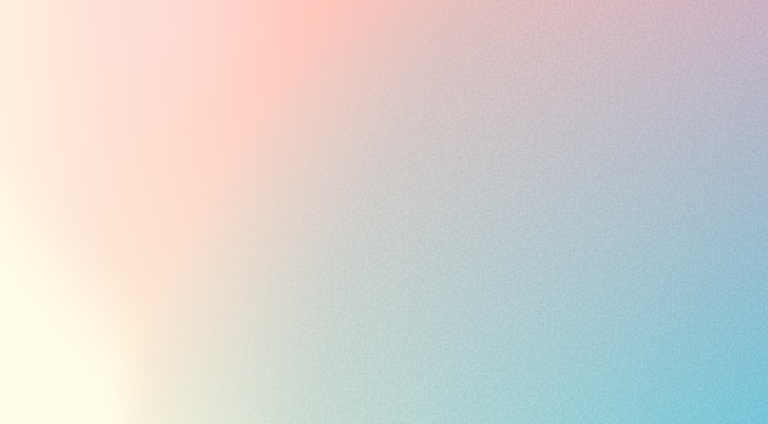
Reproduce this background procedurally as a Shadertoy shader.

```glsl
const vec3 CREAM = vec3(1.0, 0.995, 0.905);
const vec3 PALE_PEACH = vec3(1.0, 0.938, 0.875);
const vec3 CORAL = vec3(1.0, 0.775, 0.735);
const vec3 IVORY = vec3(0.985, 0.955, 0.865);
const vec3 ROSE_GREY = vec3(0.895, 0.755, 0.748);
const vec3 SAGE = vec3(0.790, 0.853, 0.818);
const vec3 MAUVE = vec3(0.795, 0.700, 0.762);
const vec3 SKY = vec3(0.463, 0.777, 0.852);
const vec3 LILAC = vec3(0.985, 0.870, 0.885);

vec2 hashGradient(vec2 cell) {
    vec3 p = fract(cell.xyx * vec3(0.1031, 0.1030, 0.0973));
    p += dot(p, p.yzx + 33.33);
    float angle = 6.2832 * fract((p.x + p.y) * p.z);
    return vec2(cos(angle), sin(angle));
}

float gradientNoise(vec2 p) {
    vec2 cell = floor(p);
    vec2 f = fract(p);
    vec2 blend = f * f * f * (f * (f * 6.0 - 15.0) + 10.0);
    float a = dot(hashGradient(cell), f);
    float b = dot(hashGradient(cell + vec2(1, 0)), f - vec2(1, 0));
    float c = dot(hashGradient(cell + vec2(0, 1)), f - vec2(0, 1));
    float d = dot(hashGradient(cell + vec2(1, 1)), f - vec2(1, 1));
    return mix(mix(a, b, blend.x), mix(c, d, blend.x), blend.y);
}

float glow(vec2 p, vec2 center, vec2 radius) {
    vec2 q = (p - center) / radius;
    return exp(-dot(q, q));
}

// Curved crest where the warm light meets the cool side
float crestPosition(float height) {
    return mix(0.16, 0.43, pow(height, 1.6));
}

vec3 crestColor(float height) {
    return mix(IVORY, CORAL, height);
}

vec3 warmSide(vec2 uv, float crest) {
    vec3 color = mix(PALE_PEACH, crestColor(uv.y), clamp(uv.x / crest, 0.0, 1.0));
    color = mix(color, LILAC, 0.45 * glow(uv, vec2(0.19, 1.0), vec2(0.10, 0.20)));
    float creamAmount = 1.0 - smoothstep(0.30, 0.75, uv.y + 2.2 * uv.x);
    return mix(color, CREAM, creamAmount);
}

vec3 coolSide(vec2 uv, float crest) {
    float t = clamp((uv.x - crest) / (1.0 - crest), 0.0, 1.0);
    vec3 middle = mix(SAGE, ROSE_GREY, uv.y);
    middle += vec3(-0.030, 0.004, 0.012) * 4.0 * uv.y * (1.0 - uv.y);
    vec3 far = mix(SKY, MAUVE, uv.y);
    vec3 color = mix(crestColor(uv.y), middle, min(t / 0.3, 1.0));
    return mix(color, far, clamp((t - 0.3) / 0.7, 0.0, 1.0));
}

// Fine paper grain, stronger toward the cool side
float paperGrain(vec2 p, float amount) {
    float fine = gradientNoise(p * 190.0);
    float coarse = gradientNoise(p * 95.0 + 17.3);
    return amount * (fine + 0.4 * coarse);
}

void mainImage(out vec4 fragColor, in vec2 fragCoord) {
    vec2 uv = fragCoord / iResolution.xy;
    float crest = crestPosition(uv.y);

    // Broad color wash
    float coolAmount = smoothstep(-0.035, 0.035, uv.x - crest);
    vec3 color = mix(warmSide(uv, crest), coolSide(uv, crest), coolAmount);

    // Surface texture
    float grainAmount = 0.045 * smoothstep(-0.10, 0.35, uv.x - crest);
    color += paperGrain(fragCoord / iResolution.y, grainAmount);

    fragColor = vec4(clamp(color, 0.0, 1.0), 1.0);
}
```
